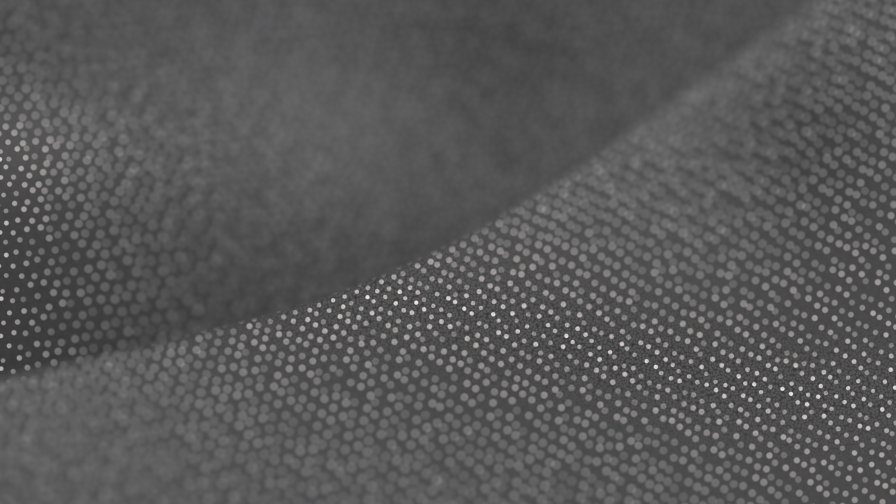
Give the GLSL for this texture, as a Shadertoy shader.

```glsl
// Folded grey fabric with a raised dot weave, seen through a shallow depth of field.

vec2 hash2(vec2 cell) {
    vec3 h = fract(cell.xyx * vec3(0.1031, 0.1030, 0.0973));
    h += dot(h, h.yzx + 33.33);
    return fract((h.xx + h.yz) * h.zy);
}

float glow(vec2 p, vec2 center, vec2 size) {
    vec2 d = (p - center) / size;
    return exp(-dot(d, d));
}

// Distance to the nearest jittered cell point
float cellular(vec2 p) {
    vec2 cell = floor(p);
    float nearest = 2.0;
    for (int j = -1; j <= 1; j++)
    for (int i = -1; i <= 1; i++) {
        vec2 c = cell + vec2(i, j);
        nearest = min(nearest, length(c + hash2(c) - p));
    }
    return nearest;
}

// Height of the front fold's silhouette
float foldEdge(float x) {
    return 0.248 + 0.21 * x + 0.09 * log(1.0 + exp((x - 0.84) / 0.17));
}

// Staggered dots on the cloth, kept round on screen and dimmed as they defocus
float dotWeave(vec2 cloth, float radius) {
    vec2 q = cloth / vec2(0.0265, 0.023);
    mat2 toScreen = inverse(mat2(dFdx(q), dFdy(q)) * iResolution.y);
    float row0 = floor(q.y);
    float softStart = mix(0.6, 0.25, smoothstep(0.007, 0.018, radius));
    float light = 0.0;
    for (int j = -2; j <= 2; j++) {
        float row = row0 + float(j);
        float stagger = 0.5 * mod(row, 2.0);
        float column0 = floor(q.x - stagger);
        for (int i = -2; i <= 2; i++) {
            vec2 cell = vec2(column0 + float(i), row);
            vec2 h = hash2(cell + 71.0);
            vec2 center = cell + vec2(stagger + 0.5, 0.5) + 0.42 * (h - 0.5);
            float d = length(toScreen * (center - q));
            light += (0.65 + 0.7 * h.x) * (1.0 - smoothstep(radius * softStart, radius * 1.25, d));
        }
    }
    return light * 0.37 * pow(0.005 / radius, 1.7);
}

float backCloth(vec2 p, float above) {
    float tone = 0.279;
    tone += 0.045 * glow(p, vec2(0.6, 0.77), vec2(0.33, 0.19));
    tone += 0.055 * glow(p, vec2(0.05, 0.73), vec2(0.22, 0.11));
    tone -= 0.045 * glow(p, vec2(0.98, 0.88), vec2(0.22, 0.25));
    tone -= 0.02 * glow(p, vec2(0.0, 0.43), vec2(0.25, 0.17));
    tone -= 0.045 * exp(-6.0 * max(above, 0.0)) * (1.0 - 0.6 * smoothstep(0.6, 1.2, p.x));

    float radius = min(0.0048 + 0.027 * p.x + 0.04 * max(p.y - 0.7, 0.0), 0.026);
    vec2 cloth = vec2(p.x + 0.2 * p.y, p.y - 0.12 * p.x + 0.1 * smoothstep(0.5, 0.9, p.y));
    return tone + dotWeave(cloth, radius);
}

float frontCloth(vec2 p, float depth) {
    float x = p.x;
    float tone = 0.29;
    tone += 0.04 * exp(-7.0 * max(depth, 0.0)) * smoothstep(0.55, 1.2, x);
    tone += 0.035 * glow(p, vec2(0.08, 0.13), vec2(0.5, 0.2));
    tone += 0.02 * glow(p, vec2(1.37, 0.55), vec2(0.22, 0.15));
    tone += 0.015 * glow(p, vec2(0.8, 0.0), vec2(0.5, 0.13));
    tone -= 0.04 * glow(p, vec2(1.6, 0.72), vec2(0.15, 0.2));
    tone -= 0.01 * glow(p, vec2(1.15, 0.3), vec2(0.5, 0.1));

    // Plane of focus sweeping across the cloth
    float offFocus = abs(p.y - 0.315 - 0.095 * cos((x - 0.7) * 3.3));
    float blur = offFocus * mix(1.0, 0.4, smoothstep(1.35, 1.75, x));
    blur += 0.35 * (1.0 - smoothstep(0.0, 0.65, x));
    float radius = min(0.0045 + 0.024 * blur, 0.018);
    vec2 cloth = vec2(x + 0.3 * p.y, depth - 0.05 * exp(-9.0 * max(depth, -0.05)));
    tone += dotWeave(cloth, radius);

    // Fibres glinting where the cloth is sharp
    float sharp = exp(-pow(offFocus / 0.11, 2.0)) * smoothstep(0.3, 0.75, x);
    return tone + sharp * 0.16 * (0.5 - cellular(p * 180.0));
}

void mainImage(out vec4 fragColor, in vec2 fragCoord) {
    vec2 p = fragCoord / iResolution.y;
    float depth = foldEdge(p.x) - p.y;
    float back = backCloth(p, -depth);
    float front = frontCloth(p, depth);

    // The fold is crisp only where it crosses the focus
    float softness = 0.004 + 0.028 * abs(p.x - 0.6);
    float tone = mix(back, front, smoothstep(-softness, softness, depth));
    tone += 0.02 * (0.47 - cellular(p * 75.0));

    // Cool shadows, slightly warm highlights
    vec3 tint = mix(vec3(0.995, 0.995, 1.01), vec3(1.02, 0.995, 0.985), smoothstep(0.33, 0.55, tone));
    fragColor = vec4(clamp(tone * tint, 0.0, 1.0), 1.0);
}
```
